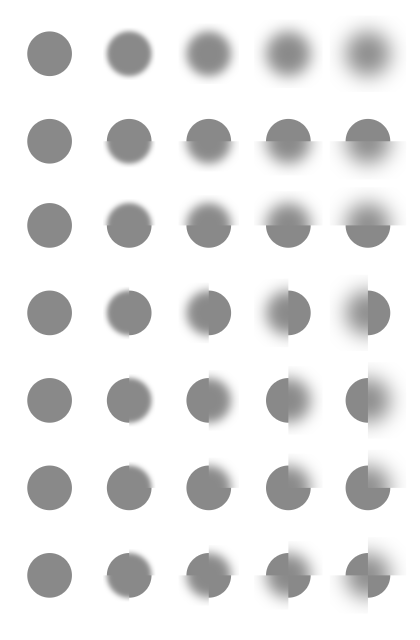
Give the GLSL for this pattern, as a Shadertoy shader.

```glsl
// Grid of grey discs, 5 across and 7 down, with chosen quadrants blurred more in each column.

const vec2 GRID = vec2(5.0, 7.0);
const vec2 FIRST_CENTRE = vec2(0.0775, 0.084);  // from the top left, in canvas heights
const vec2 SPACING = vec2(0.12435, 0.1367);
const float RADIUS = 0.0349;
const float SIGMA_STEP = 0.0039;   // blur added per column
const float MARGIN_STEP = 0.0062;  // blur window added per column
const float ROW_GAP_Y = 0.2865;    // rows below this line sit slightly higher
const float ROW_SHIFT = 0.0052;
const vec3 PAPER = vec3(1.0);
const vec3 INK = vec3(0.537);

// Cumulative normal distribution, tanh approximation
float normalCdf(float x) {
    x = clamp(x, -4.0, 4.0);
    return 0.5 + 0.5 * tanh(0.79788 * (x + 0.044715 * x * x * x));
}

float sharpDisc(float dist, float radius, float pixel) {
    return clamp(0.5 + (radius - dist) / pixel, 0.0, 1.0);
}

// Disc convolved with a Gaussian, summed over parallel chords
float blurredDisc(float dist, float radius, float sigma) {
    const int CHORDS = 32;
    float chordStep = 2.0 * radius / float(CHORDS);
    float sum = 0.0;
    for (int i = 0; i < CHORDS; i++) {
        float offset = -radius + (float(i) + 0.5) * chordStep;
        float halfChord = sqrt(radius * radius - offset * offset);
        float weight = exp(-0.5 * offset * offset / (sigma * sigma));
        sum += weight * (normalCdf((dist + halfChord) / sigma)
                       - normalCdf((dist - halfChord) / sigma));
    }
    return sum * chordStep / (sigma * 2.50663);
}

// Smooth membership of the half plane where x is positive
float halfPlane(float x, float pixel) {
    return clamp(0.5 + x / pixel, 0.0, 1.0);
}

// Share of the point that lies in the blurred quadrants of a row; q.y points down
float blurMask(int row, vec2 q, float pixel) {
    float right = halfPlane(q.x, pixel);
    float lower = halfPlane(q.y, pixel);
    float upperRight = right * (1.0 - lower);
    if (row == 0) return 1.0;
    if (row == 1) return lower;
    if (row == 2) return 1.0 - lower;
    if (row == 3) return 1.0 - right;
    if (row == 4) return right;
    if (row == 5) return upperRight;
    return upperRight + (1.0 - right) * lower;
}

void mainImage(out vec4 fragColor, in vec2 fragCoord) {
    float pixel = 1.0 / iResolution.y;
    vec2 p = vec2(fragCoord.x, iResolution.y - fragCoord.y) * pixel;
    p.y += ROW_SHIFT * step(ROW_GAP_Y, p.y);

    // Nearest cell and the position relative to its centre
    vec2 cell = clamp(floor((p - FIRST_CENTRE) / SPACING + 0.5), vec2(0.0), GRID - 1.0);
    vec2 q = p - FIRST_CENTRE - cell * SPACING;
    float dist = length(q);

    float ink = sharpDisc(dist, RADIUS, pixel);
    if (cell.x > 0.5) {
        float soft = blurredDisc(dist, RADIUS, SIGMA_STEP * cell.x);
        // The blur stops at a square window
        float window = RADIUS + MARGIN_STEP * cell.x;
        soft *= halfPlane(window - max(abs(q.x), abs(q.y)), pixel);
        ink = mix(ink, soft, blurMask(int(cell.y), q, pixel));
    }
    fragColor = vec4(mix(PAPER, INK, ink), 1.0);
}
```
